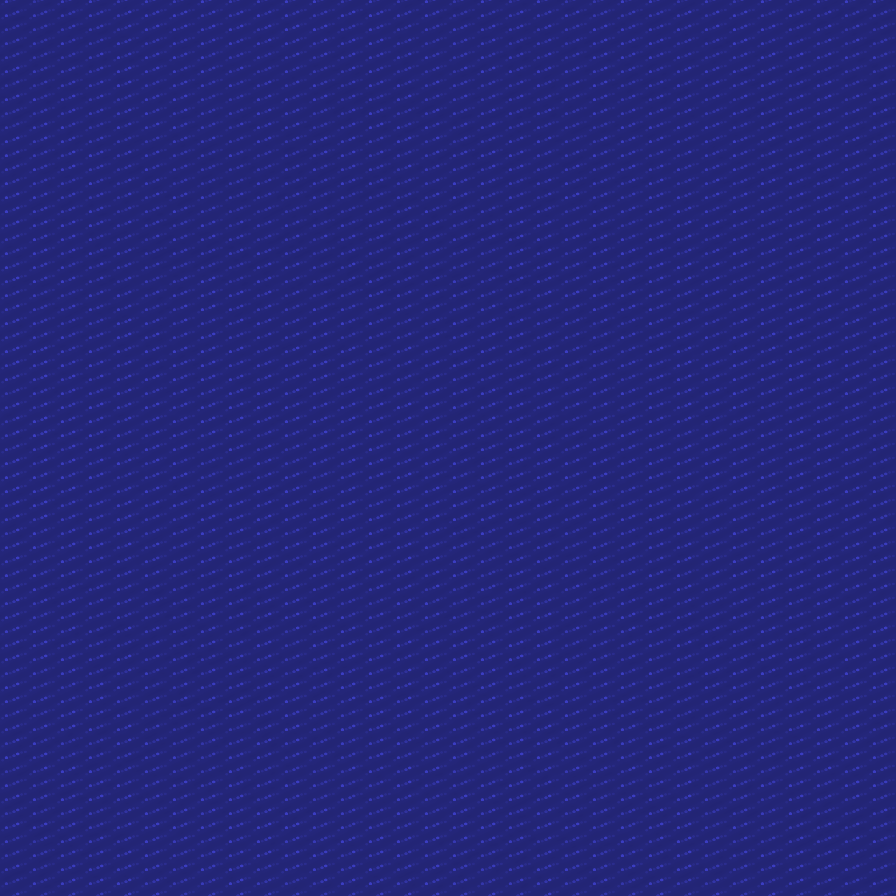
This texture is drawn by a Shadertoy shader. Its source:

```glsl
// Deep blue twill cloth with slanted ribs of tiny bright specks.

const vec2 REPEATS = vec2(32.0, 64.0);  // speck groups across, rows down
const float RISE = 1.0;                 // rows climbed per group, keeps groups level
const int SPECKS = 7;
const float TAU = 6.2831853;

const vec3 CLOTH = vec3(0.139, 0.147, 0.468);
const vec3 THREAD = vec3(0.23, 0.24, 0.76);

float hash(vec2 p) {
    vec3 q = fract(vec3(p.xyx) * 0.1031);
    q += dot(q, q.yzx + 33.33);
    return fract((q.x + q.y) * q.z);
}

// Value noise that wraps after a whole number of cells
float wrapNoise(vec2 uv, vec2 cells) {
    vec2 p = uv * cells;
    vec2 i = floor(p);
    vec2 f = fract(p);
    f = f * f * (3.0 - 2.0 * f);
    float a = hash(mod(i, cells));
    float b = hash(mod(i + vec2(1.0, 0.0), cells));
    float c = hash(mod(i + vec2(0.0, 1.0), cells));
    float d = hash(mod(i + vec2(1.0, 1.0), cells));
    return mix(mix(a, b, f.x), mix(c, d, f.x), f.y);
}

// Soft-edged ellipse
float speck(vec2 offset, vec2 radius, float blur) {
    float d = (length(offset / radius) - 1.0) * radius.y;
    return 1.0 - smoothstep(-0.5 * blur, 0.5 * blur, d);
}

// Brightness of the specks in one slanted cell
float speckGroup(vec2 local, vec2 id, float blur) {
    float light = 0.0;
    for (int k = 0; k < SPECKS; k++) {
        float n = float(k);
        float along = (n + 0.7) / (float(SPECKS) + 0.4);
        float across = 0.5 + 0.2 * (0.5 - along) + 0.26 * (hash(vec2(n, 7.0)) - 0.5);
        vec2 offset = local - vec2(along, across);
        offset = vec2(offset.x * REPEATS.y / REPEATS.x, offset.y + RISE * offset.x);

        // A single bright speck, then a bright pair; the rest are faint
        bool strong = k == 1 || k == 3 || k == 4;
        float level = strong ? (k == 3 ? 0.65 : 1.0) : 0.27;
        vec2 radius = strong ? vec2(0.12, 0.1) : vec2(0.1, 0.085);
        float wear = mix(0.65, 1.1, hash(id + 19.0 * n));
        light = max(light, level * wear * speck(offset, radius, blur));
    }
    return light;
}

void mainImage(out vec4 fragColor, in vec2 fragCoord) {
    vec2 uv = fragCoord / iResolution.xy;
    vec2 grid = uv * REPEATS;
    grid.y -= RISE * grid.x;
    vec2 id = mod(floor(grid), REPEATS);
    float blur = 0.8 * REPEATS.y / iResolution.y;

    // Shallow ribs and a broad uneven fade
    float rib = -cos(TAU * grid.y);
    float fade = wrapNoise(uv, vec2(5.0, 4.0));
    float grain = wrapNoise(uv, vec2(128.0, 192.0));
    vec3 color = CLOTH * (1.0 + 0.022 * rib + 0.01 * (fade - 0.5) + 0.025 * (grain - 0.5));

    // Specks
    float light = speckGroup(fract(grid), id, blur) * mix(0.93, 1.06, fade);
    color = mix(color, THREAD, clamp(light, 0.0, 1.0));
    fragColor = vec4(color, 1.0);
}
```
